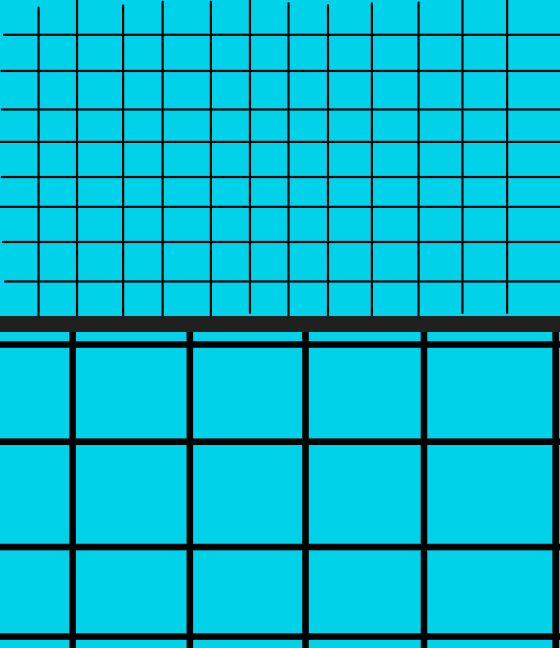
Top, the full canvas; bottom, a detail of the centre.
Write a Shadertoy shader that draws this pattern.

```glsl
const vec3 BACKGROUND = vec3(0.0, 0.824, 0.914);
const vec3 INK = vec3(0.0, 0.004, 0.005);
const float CANVAS_HEIGHT = 432.0;   // drawing units from bottom to top
const float HALF_WIDTH = 1.5;
const float BLEED = -9.0;            // negative gap: the stroke runs off the canvas

// Hand-drawn columns: x, gap below, gap above
const int COLUMNS = 12;
const vec3 COLUMN[COLUMNS] = vec3[](
    vec3( 52.7, BLEED, 9.0), vec3(105.3, BLEED, BLEED), vec3(168.3, BLEED, 6.0),
    vec3(222.3, BLEED, 1.0), vec3(288.3, BLEED, 1.0),   vec3(341.7, 3.0, BLEED),
    vec3(394.4, BLEED, 3.0), vec3(448.4, BLEED, 5.5),   vec3(508.4, BLEED, 3.0),
    vec3(572.2, BLEED, 2.0), vec3(632.2, 3.0, BLEED),   vec3(693.3, 3.0, BLEED));

// Hand-drawn rows: y, gap at the left
const int ROWS = 8;
const vec2 ROW[ROWS] = vec2[](
    vec2( 47.2, 5.5), vec2(101.2, 2.5), vec2(149.2, BLEED), vec2(190.0, 1.0),
    vec2(238.0, BLEED), vec2(282.3, 1.0), vec2(335.0, 0.5), vec2(384.4, 4.0));

// Distance to a round-capped stroke; "along" runs from start to end
float strokeDistance(float along, float across, float start, float end) {
    float beyond = along - clamp(along, start + HALF_WIDTH, end - HALF_WIDTH);
    return length(vec2(beyond, across)) - HALF_WIDTH;
}

float gridDistance(vec2 p, vec2 canvas) {
    float d = canvas.x;
    for (int i = 0; i < COLUMNS; i++) {
        vec3 c = COLUMN[i];
        d = min(d, strokeDistance(p.y, p.x - c.x, c.y, canvas.y - c.z));
    }
    for (int i = 0; i < ROWS; i++) {
        vec2 r = ROW[i];
        d = min(d, strokeDistance(p.x, p.y - r.x, r.y, canvas.x - BLEED));
    }
    return d;
}

void mainImage(out vec4 fragColor, in vec2 fragCoord) {
    float pixel = CANVAS_HEIGHT / iResolution.y;
    vec2 canvas = iResolution.xy * pixel;
    float d = gridDistance(fragCoord * pixel, canvas);

    // Smooth each edge over one pixel
    float coverage = clamp(0.5 - d / pixel, 0.0, 1.0);
    fragColor = vec4(mix(BACKGROUND, INK, coverage), 1.0);
}
```
